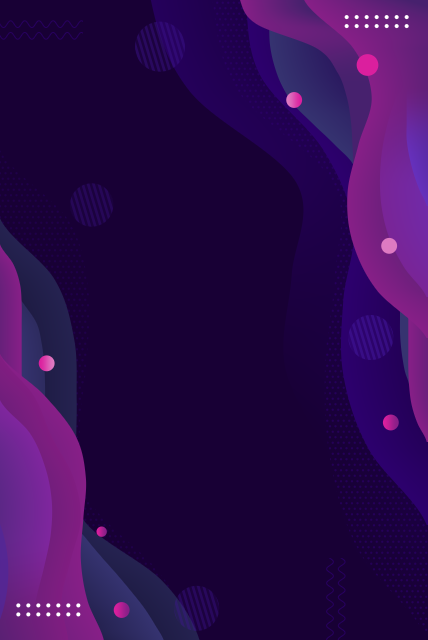
Give the GLSL for this background, as a WebGL 2 fragment shader.

```glsl
#version 300 es
precision highp float;
uniform vec2 u_resolution;
out vec4 fragColor;

#define HEIGHT 7.68
#define DOT_PITCH .066
#define DOT_RADIUS .013
#define STRIPE_PITCH .065
#define STRIPE_SLANT .3
#define SQUIGGLE_PERIOD .17
#define SQUIGGLE_HEIGHT .04
#define GRID_STEP vec2(.12, .108)
#define BALL .095

const vec3 NIGHT = vec3(.093, 0, .208);
const vec3 INDIGO = vec3(.175, 0, .43);
const vec3 DEEP = vec3(.125, 0, .31);
const vec3 SLATE = vec3(.21, .2, .44);
const vec3 SHADE = vec3(.11, .1, .25);
const vec3 MAGENTA = vec3(.53, .12, .53);
const vec3 PLUM = vec3(.28, .13, .43);
const vec3 ORCHID = vec3(.5, .15, .62);
const vec3 VIOLET = vec3(.4, .19, .74);
const vec3 HOT = vec3(.86, .12, .62);
const vec3 PINK = vec3(.87, .48, .76);

vec2 p;
vec3 col = NIGHT;

// Antialiased coverage, d is positive inside
float cover(float d) {
    return clamp(.5 + d * u_resolution.y / HEIGHT, 0., 1.);
}

// Fill beside a spline x(y) with eight even knots, shaded from rim to inner.
// Positive reach fills to the right, negative to the left.
void layer(float top, float bottom, vec4 a, vec4 b, vec3 rim, vec3 inner, float reach, float alpha) {
    float k[8] = float[8](a.x, a.y, a.z, a.w, b.x, b.y, b.z, b.w);
    float rate = 7. / (bottom - top), t = (p.y - top) * rate;
    if (t < 0. || t > 7.) return;
    int i = min(int(t), 6);
    float u = t - float(i);
    float k0 = k[max(i - 1, 0)], k1 = k[i], k2 = k[i + 1], k3 = k[min(i + 2, 7)];
    float c1 = .5 * (k2 - k0);
    float c2 = k0 - 2.5 * k1 + 2. * k2 - .5 * k3;
    float c3 = 1.5 * (k1 - k2) + .5 * (k3 - k0);
    float x = k1 + u * (c1 + u * (c2 + u * c3));
    float slope = (c1 + u * (2. * c2 + 3. * u * c3)) * rate;
    float d = sign(reach) * (p.x - x) / length(vec2(1, slope));
    vec3 fill = mix(rim, inner, clamp(d / abs(reach), 0., 1.));
    col = mix(col, fill, cover(d) * alpha);
}

// Opaque layer
void layer(float top, float bottom, vec4 a, vec4 b, vec3 rim, vec3 inner, float reach) {
    layer(top, bottom, a, b, rim, inner, reach, 1.);
}

// Staggered dots
float halftone() {
    vec2 q = p / DOT_PITCH;
    q.x += .5 * mod(floor(q.y), 2.);
    return cover(DOT_RADIUS - length(fract(q) - .5) * DOT_PITCH);
}

void stripedDisc(vec2 center, float r, float alpha) {
    vec2 q = p - center;
    float s = abs(fract((q.x - STRIPE_SLANT * q.y) / STRIPE_PITCH) - .5) * STRIPE_PITCH;
    float a = cover(r - length(q)) * mix(.25, 1., cover(.017 - s));
    col = mix(col, vec3(.25, .08, .59), a * alpha);
}

void ball(vec2 center, float r, vec3 left, vec3 right) {
    vec2 q = p - center;
    col = mix(col, mix(left, right, smoothstep(-r, r, q.x)), cover(r - length(q)));
}

// Two wavy lines along x
void squiggles(vec2 q, float span) {
    float phase = 6.2832 * q.x / SQUIGGLE_PERIOD;
    float y = q.y - SQUIGGLE_HEIGHT * sin(phase);
    float d = min(abs(y), abs(y - .14)) / length(vec2(1, 1.48 * cos(phase)));
    col = mix(col, INDIGO, .75 * cover(.006 - d) * step(0., q.x) * step(q.x, span));
}

// Seven by two white dots
void dotGrid(vec2 corner) {
    vec2 q = p - corner;
    vec2 cell = clamp(round(q / GRID_STEP), vec2(0), vec2(6, 1));
    col = mix(col, vec3(1), cover(.024 - length(q - cell * GRID_STEP)));
}

void main() {
    // y is measured down from the top edge
    p = gl_FragCoord.xy * HEIGHT / u_resolution.y;
    p.y = HEIGHT - p.y;
    float dots = halftone();

    // Dim band and halftones
    vec3 band = mix(vec3(.145, 0, .36), NIGHT, smoothstep(.3, 5.4, p.y));
    layer(0., 7.7, vec4(1.81, 2.28, 3.56, 3.5), vec4(3.42, 3.92, 4.22, 5.12), band, DEEP * .85, 1.2);
    layer(0., 7.7, vec4(2.55, 2.86, 4, 4.02), vec4(3.9, 3.96, 4.3, 5.14), INDIGO, INDIGO, 1., dots * .6);
    layer(1.8, 7.7, vec4(0, .82, 1.06, 1.04), vec4(.96, 1.08, 1.9, 2.4), INDIGO, INDIGO, -1., dots * .35);

    // Slate hills on the left
    layer(2.62, 7.7, vec4(0, .65, .89, .92), vec4(.92, 1.01, 1.95, 2.4), mix(SHADE, SLATE, .35), SHADE, -.6);
    layer(3.4, 5.08, vec4(.1, .28, .44, .5), vec4(.53, .54, .54, .53), SLATE * .85, SLATE, -.3);
    layer(6.28, 7.7, vec4(.9, 1.05, 1.22, 1.4), vec4(1.57, 1.73, 1.86, 1.97), SLATE, SHADE, -.9);

    // Magenta waves on the left
    layer(2.93, 4.61, vec4(0, .16, .24, .26), vec4(.26), MAGENTA, PLUM, -.5);
    layer(4.25, 7.7, vec4(0, .53, .91, 1.03), vec4(1, .97, 1.05, 1.25), MAGENTA, PLUM, -1.6);
    layer(4.25, 7.7, vec4(0, .4, .62, .88), vec4(.97, .85, .74, .82), MAGENTA * .95, PLUM, -1.2, .9);
    layer(4.8, 7.6, vec4(0, .36, .54, .62), vec4(.61, .53, .43, .36), ORCHID, PLUM * 1.18, -.75,
        smoothstep(7.5, 6.4, p.y));
    col = mix(col, VIOLET * .8, .8 * cover(1.7 - length(p - vec2(-1.6, 6.86))));

    // Indigo and slate on the right
    layer(0., 6.3, vec4(2.95, 3.12, 3.88, 4.24), vec4(4.12, 4.12, 4.43, 5.12), INDIGO, DEEP, 1.);
    layer(.3, 1.98, vec4(3.23, 3.24, 3.29, 3.38), vec4(3.53, 3.77, 4.02, 4.24), SLATE, DEEP, 1.4);
    layer(3.5, 4.62, vec4(4.8), vec4(4.81, 4.83, 4.86, 4.91), SLATE, SLATE, 1.);

    // Magenta and violet waves on the right
    vec3 crest = mix(MAGENTA, PLUM, smoothstep(0., 1., p.y));
    layer(3.76, 5.3, vec4(4.9), vec4(4.91, 4.94, 5.01, 5.12), MAGENTA, PLUM, .5);
    layer(0., 2.03, vec4(2.88, 3.08, 3.8, 4.05), vec4(4.16, 4.21, 4.23, 4.24), crest, PLUM, .7);
    layer(0., 4.06, vec4(3.65, 4.24, 4.46, 4.3), vec4(4.17, 4.23, 4.52, 5.12), MAGENTA, PLUM, 1.1);
    layer(1.05, 3.57, vec4(4.78, 4.67, 4.59, 4.56), vec4(4.58, 4.67, 4.85, 5.12), ORCHID * .95, VIOLET, 1.2,
        smoothstep(1., 2.3, p.y));
    layer(1.07, 2.47, vec4(4.88), vec4(4.91, 4.96, 5.03, 5.12), VIOLET, VIOLET * .85, .3,
        smoothstep(1., 2., p.y));

    // Ornaments
    stripedDisc(vec2(1.92, .56), .3, .42);
    stripedDisc(vec2(1.1, 2.46), .26, .35);
    stripedDisc(vec2(4.45, 4.05), .27, .65);
    stripedDisc(vec2(2.36, 7.3), .27, .4);
    squiggles(p - vec2(0, .29), 1.);
    squiggles(p.yx - vec2(6.7, 3.96), 1.);
    ball(vec2(4.41, .78), .13, HOT, HOT);
    ball(vec2(3.53, 1.2), BALL, PINK, HOT);
    ball(vec2(4.67, 2.95), BALL, PINK, PINK);
    ball(vec2(4.69, 5.07), BALL, HOT, MAGENTA);
    ball(vec2(.56, 4.36), BALL, HOT, PINK);
    ball(vec2(1.22, 6.38), .062, HOT, MAGENTA);
    ball(vec2(1.46, 7.32), BALL, HOT, MAGENTA);
    dotGrid(vec2(4.16, .205));
    dotGrid(vec2(.22, 7.265));
    fragColor = vec4(col, 1);
}
```
